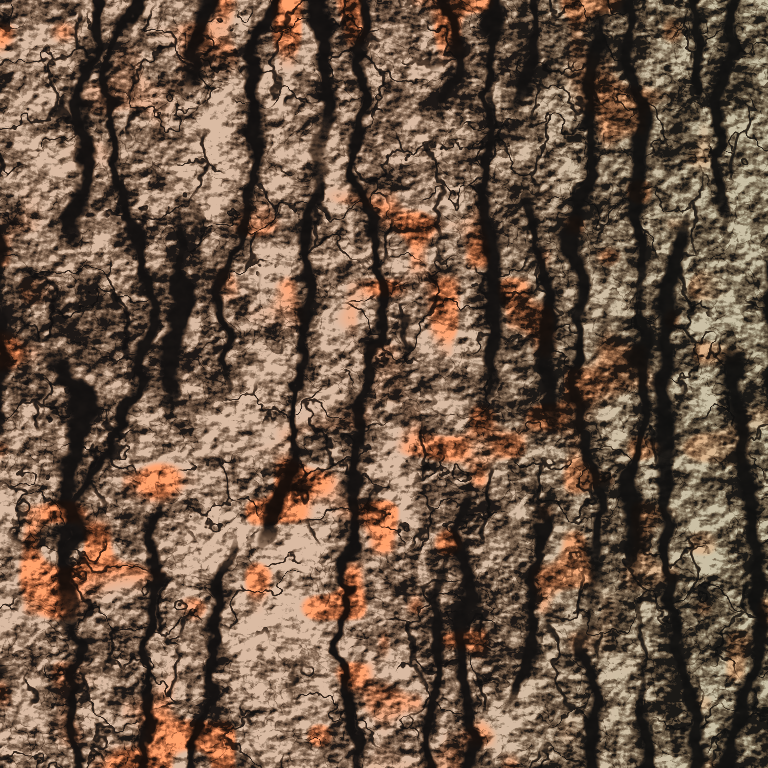
This texture is drawn by a WebGL 1 fragment shader. Its source:

```glsl
precision highp float;
uniform vec2 u_resolution;

// Layout
const float COLUMNS = 12.0;
const float LEAN = 0.09;
const float WANDER = 1.1;
const float RAGGED = 0.42;
const vec2 FISSURE_WIDTH = vec2(0.05, 0.14);
const float CRACK_ROWS = 15.0;
const vec2 FLAKE_SCALE = vec2(52.0, 64.0);
const vec2 GRAIN_SCALE = vec2(85.0, 110.0);
const vec2 TO_LIGHT = vec2(-0.0026, 0.0032);

// Tone
const float BASE_TONE = 0.69;
const float CRUST_GAIN = 1.2;
const float GRAIN_GAIN = 1.1;
const float RELIEF_GAIN = 1.3;
const float PATCH_GAIN = 0.36;
const float SIDE_SHADE = 0.2;

// Colours from deep fissure to pale crust
const vec3 ABYSS = vec3(0.06, 0.055, 0.055);
const vec3 SHADOW = vec3(0.13, 0.11, 0.10);
const vec3 UMBER = vec3(0.29, 0.22, 0.17);
const vec3 BROWN = vec3(0.44, 0.35, 0.28);
const vec3 TAN = vec3(0.57, 0.47, 0.39);
const vec3 SAND = vec3(0.69, 0.60, 0.52);
const vec3 CRUST = vec3(0.84, 0.74, 0.66);
const vec3 RUST_TINT = vec3(1.22, 0.87, 0.66);
const vec3 MOSS_TINT = vec3(0.94, 1.02, 0.98);

float hash(vec2 p) {
  vec3 q = fract(p.xyx * 0.1031);
  q += dot(q, q.yzx + 33.33);
  return fract((q.x + q.y) * q.z);
}

float noise(vec2 p) {
  vec2 i = floor(p), f = fract(p);
  f *= f * (3.0 - 2.0 * f);
  return mix(mix(hash(i), hash(i + vec2(1.0, 0.0)), f.x),
             mix(hash(i + vec2(0.0, 1.0)), hash(i + 1.0), f.x), f.y);
}

float fbm(vec2 p) {
  float sum = 0.0, gain = 0.533;
  for (int i = 0; i < 4; i++) {
    sum += gain * noise(p);
    p = mat2(1.6, 1.2, -1.2, 1.6) * p + 17.3;
    gain *= 0.5;
  }
  return sum;
}

// x: gap between the two nearest cells, y: random value of the nearest
vec2 cells(vec2 p, vec2 jitter) {
  vec2 home = floor(p);
  float first = 9.0, second = 9.0, value = 0.0;
  for (int j = -1; j <= 1; j++) {
    for (int i = -1; i <= 1; i++) {
      vec2 id = home + vec2(float(i), float(j));
      vec2 seed = vec2(hash(id), hash(id + 71.0)) - 0.5;
      float d = length(id + 0.5 + jitter * seed - p);
      if (d < first) {
        second = first;
        first = d;
        value = hash(id + 133.0);
      } else second = min(second, d);
    }
  }
  return vec2(second - first, value);
}

// x: dark groove, y: soft shading on the ridge flanks
vec2 fissures(float u, float y, float side) {
  vec2 result = vec2(0.0);
  for (int i = -2; i <= 2; i++) {
    float id = floor(u) + float(i);
    float bend = (noise(vec2(id * 17.0, y * 3.5)) - 0.5) * WANDER
               + (noise(vec2(id * 13.0 + 40.0, y * 13.0)) - 0.5) * 0.4;
    float offset = u - id - 0.5 - bend;
    float d = abs(offset);
    float life = smoothstep(0.16, 0.36, noise(vec2(id * 11.0 + 9.0, y * 5.0)));
    float swell = noise(vec2(id * 19.0 + 5.0, y * 9.0));
    float w = mix(FISSURE_WIDTH.x, FISSURE_WIDTH.y, swell) * (1.0 + 0.6 * side) * life;
    float groove = life * (1.0 - smoothstep(w * 0.55, w * 1.3 + 0.02, d));
    float reach = offset > 0.0 ? 0.2 : 0.28;
    result = max(result, vec2(groove, life * exp(-d * d / (reach * reach))));
  }
  return result;
}

float band(float a, float b, float t) { return clamp((t - a) / (b - a), 0.0, 1.0); }

vec3 barkColour(float t) {
  vec3 c = mix(ABYSS, SHADOW, band(0.0, 0.08, t));
  c = mix(c, UMBER, band(0.08, 0.265, t));
  c = mix(c, BROWN, band(0.265, 0.47, t));
  c = mix(c, TAN, band(0.47, 0.65, t));
  c = mix(c, SAND, band(0.65, 0.81, t));
  return mix(c, CRUST, band(0.81, 0.97, t));
}

void main() {
  vec2 p = gl_FragCoord.xy / u_resolution.y;
  float side = smoothstep(0.5, 1.0, p.x);

  // Ridges crowd together towards the right
  vec2 warp = vec2(fbm(p * 32.0), fbm(p * 32.0 + 50.0)) - 0.5;
  float x = p.x - LEAN * (p.y - 0.5) * (1.0 - p.x);
  float u = COLUMNS * x * (0.8 + 0.3 * x) + warp.x * RAGGED;
  vec2 fissure = fissures(u, p.y, side);

  // Cross cracks split each ridge into plates
  vec2 plate = cells(vec2(u + 0.5, p.y * CRACK_ROWS + warp.y * 1.5), vec2(0.6, 0.95));
  float broken = smoothstep(0.36, 0.56, noise(p * 19.0 + 8.0));
  float crack = broken * (1.0 - smoothstep(0.025, 0.085, plate.x));

  // Crusty surface
  vec2 flake = cells(p * FLAKE_SCALE + warp * 3.0, vec2(0.95));
  float seam = (1.0 - smoothstep(0.02, 0.2, flake.x)) * smoothstep(0.35, 0.65, noise(p * 45.0));
  float grain = fbm(p * GRAIN_SCALE);
  float relief = grain - fbm((p + TO_LIGHT) * GRAIN_SCALE);
  float crust = fbm(p * vec2(25.0, 30.0) + 90.0) - 0.5;
  float patches = noise(p * vec2(5.0, 3.5) + 3.0) - 0.5;

  float tone = BASE_TONE + CRUST_GAIN * crust + GRAIN_GAIN * (grain - 0.5)
             + RELIEF_GAIN * relief + PATCH_GAIN * patches
             + 0.16 * (plate.y - 0.5) + 0.2 * (flake.y - 0.5)
             - 0.26 * seam - 0.3 * fissure.y - SIDE_SHADE * side
             - 0.12 * (1.0 - smoothstep(0.0, 0.2, p.x)) * p.y;
  tone = clamp(tone, 0.06, 1.0);
  tone *= 1.0 - 0.85 * crack;
  tone = mix(tone, 0.05 * grain, fissure.x);

  // Rusty stains and a cooler, mossy right side
  vec3 colour = barkColour(tone);
  float rust = smoothstep(0.58, 0.8, noise(p * 24.0 + 31.0)) * smoothstep(0.35, 0.7, noise(p * 6.0));
  colour *= mix(vec3(1.0), RUST_TINT, rust * (1.0 - 0.5 * side));
  colour *= mix(vec3(1.02, 0.99, 0.97), MOSS_TINT, side);
  gl_FragColor = vec4(colour, 1.0);
}
```
